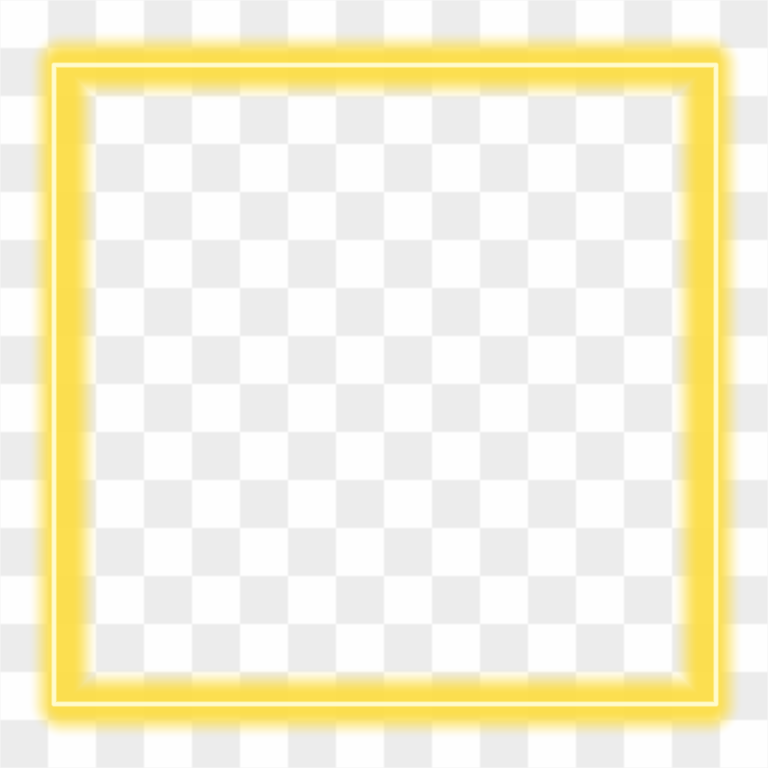
Write a WebGL 2 fragment shader that draws this background.

```glsl
#version 300 es
precision highp float;

#define CELLS 16.0
#define LINE_CENTER vec2(0.5013, 0.4993)
#define LINE_HALF vec2(0.4310, 0.4160)
#define LINE_WIDTH 0.0030
#define GLOW_CENTER vec2(0.5020, 0.4993)
#define GLOW_HALF vec2(0.4190, 0.4150)
#define GLOW_CORE 0.011
#define GLOW_REACH 0.047
#define GLOW_ALPHA 0.94

uniform vec2 u_resolution;
out vec4 fragColor;

const vec3 WHITE = vec3(0.996);
const vec3 GREY = vec3(0.925);
const vec3 GLOW_COLOR = vec3(0.988, 0.866, 0.270);
const vec3 LINE_COLOR = vec3(1.0, 0.985, 0.80);

// Signed distance to an axis-aligned box
float boxDistance(vec2 p, vec2 halfSize) {
    vec2 d = abs(p) - halfSize;
    return length(max(d, 0.0)) + min(max(d.x, d.y), 0.0);
}

// Smooth-edged checkerboard: 1 on grey cells, 0 on white ones
float checker(vec2 uv, float pixel) {
    vec2 cell = uv * CELLS;
    vec2 edge = abs(fract(cell) - 0.5) - 0.5;
    vec2 parity = 1.0 - 2.0 * mod(floor(cell), 2.0);
    float soft = max(pixel, 0.0015) * CELLS;
    vec2 wave = parity * clamp(-edge / soft, 0.0, 1.0);
    return 0.5 + 0.5 * wave.x * wave.y;
}

void main() {
    vec2 uv = gl_FragCoord.xy / u_resolution;
    float pixel = 1.0 / min(u_resolution.x, u_resolution.y);

    // Checkered ground
    vec3 color = mix(WHITE, GREY, checker(uv, pixel));

    // Wide soft glow around the frame
    float glowDist = abs(boxDistance(uv - GLOW_CENTER, GLOW_HALF));
    float glow = 1.0 - smoothstep(GLOW_CORE, GLOW_REACH, glowDist);
    color = mix(color, GLOW_COLOR, glow * GLOW_ALPHA);

    // Thin bright tube
    float lineDist = abs(boxDistance(uv - LINE_CENTER, LINE_HALF));
    float soft = max(pixel, 0.0016);
    float line = 1.0 - smoothstep(LINE_WIDTH - soft, LINE_WIDTH + soft, lineDist);
    color = mix(color, LINE_COLOR, line);

    fragColor = vec4(color, 1.0);
}
```
